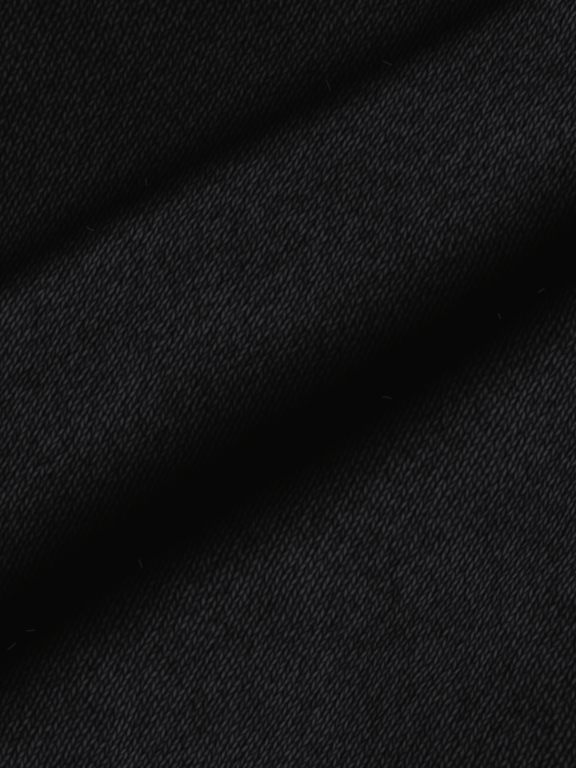
This texture is drawn by a Shadertoy shader. Its source:

```glsl
const vec3 SHADOW = vec3(0.018, 0.018, 0.015);
const vec3 CHARCOAL = vec3(0.105, 0.100, 0.106);
const vec3 SHEEN = vec3(0.185, 0.185, 0.198);
const vec2 STITCH_SIZE = vec2(0.0095, 0.0145);
const float WALE_ANGLE = 1.05;

float hash(vec2 p) {
    return fract(sin(dot(p, vec2(127.1, 311.7))) * 43758.5453);
}

float noise(vec2 p) {
    vec2 i = floor(p), f = fract(p);
    f = f * f * (3.0 - 2.0 * f);
    return mix(mix(hash(i), hash(i + vec2(1, 0)), f.x),
               mix(hash(i + vec2(0, 1)), hash(i + vec2(1, 1)), f.x), f.y);
}

vec2 rotate(vec2 p, float a) {
    return vec2(cos(a) * p.x + sin(a) * p.y, cos(a) * p.y - sin(a) * p.x);
}

float lowerCrease(float x) { return 0.196 + 0.67 * x + 0.008 * sin(7.0 * x); }
float upperCrease(float x) { return 0.856 + 0.56 * x + 0.006 * sin(6.0 * x); }

// Fold coordinate: 0 on the lower crease, 1 on the upper one
float foldPosition(vec2 p) {
    float low = lowerCrease(p.x);
    return (p.y - low) / (upperCrease(p.x) - low);
}

// Soft light over the three folds
float foldLight(float t) {
    float front = smoothstep(0.0, -0.30, t) * mix(1.0, 0.82, smoothstep(-0.7, -1.4, t));
    float middle = smoothstep(0.10, 0.48, t) * (1.0 - 0.9 * smoothstep(0.88, 1.01, t));
    float back = 0.50 * smoothstep(0.99, 1.16, t);
    return front + middle + back;
}

// Staggered knit loops, leaning alternately left and right
float knit(vec2 q) {
    float column = floor(q.x), strand = 0.0;
    for (int i = -1; i <= 1; i++) {
        float c = column + float(i);
        float y = q.y - 0.35 * c;
        float lean = mod(c, 2.0) < 0.5 ? 0.32 : -0.20;
        for (int j = -1; j <= 1; j++) {
            vec2 id = vec2(c, floor(y) + float(j));
            vec2 jitter = vec2(hash(id), hash(id + 37.0)) - 0.5;
            vec2 d = vec2(q.x - c, y - id.y) - 0.5 - 0.22 * jitter;
            d.x -= (lean + 0.2 * jitter.y) * d.y;
            float body = exp(-d.x * d.x / 0.10 - d.y * d.y / 0.30);
            strand = max(strand, body * mix(0.65, 1.25, hash(id + 71.0)));
        }
    }
    return strand;
}

// Short curved hair centred on the origin
float hair(vec2 p, float size, float bend, float pixel) {
    float d = abs(p.y - bend * p.x * p.x);
    float line = 1.0 - smoothstep(0.0003, 0.0008 + pixel, d);
    return line * (1.0 - smoothstep(0.6 * size, size, abs(p.x)));
}

float lint(vec2 p, float pixel) {
    float sum = 0.0;
    for (int i = 0; i < 12; i++) {
        vec2 seed = vec2(float(i), 5.0);
        float x = hash(seed);
        float y = i % 2 == 0 ? lowerCrease(x) : upperCrease(x);
        vec2 local = p - vec2(x, y + 0.03 * (hash(seed + 3.0) - 0.5));
        local = rotate(local, 6.28 * hash(seed + 9.0));
        float size = mix(0.005, 0.013, hash(seed + 13.0));
        sum += hair(local, size, 35.0 * (hash(seed + 17.0) - 0.3), pixel);
    }
    return min(sum, 1.0);
}

vec3 clothColor(float tone) {
    vec3 color = mix(SHADOW, CHARCOAL, clamp(tone * 2.0, 0.0, 1.0));
    return mix(color, SHEEN, clamp(tone * 2.0 - 1.0, 0.0, 1.2));
}

void mainImage(out vec4 fragColor, in vec2 fragCoord) {
    float pixel = 1.0 / iResolution.x;
    vec2 p = fragCoord * pixel;
    float t = foldPosition(p);

    // Fabric coordinates, bent by the folds and slightly uneven
    vec2 warp = vec2(noise(p * 16.0), noise(p * 16.0 + 50.0)) - 0.5;
    vec2 cloth = p + 0.006 * warp + vec2(0.018 * sin(4.0 * t), 0.0);
    vec2 alongWale = rotate(cloth, WALE_ANGLE);
    vec2 q = vec2(alongWale.y, alongWale.x) / STITCH_SIZE;

    // Yarn fuzz and broad unevenness
    float fuzz = noise(q * vec2(3.2, 1.7) + 20.0) - 0.5;
    float patches = 0.90 + 0.24 * noise(p * 9.0 + 8.0);
    float weave = 0.10 + 0.80 * knit(q) + 0.22 * fuzz;

    float light = foldLight(t) * patches;
    float tone = 0.06 + light * max(weave, 0.0);
    tone += 0.35 * lint(p, pixel);
    fragColor = vec4(clothColor(tone), 1.0);
}
```
